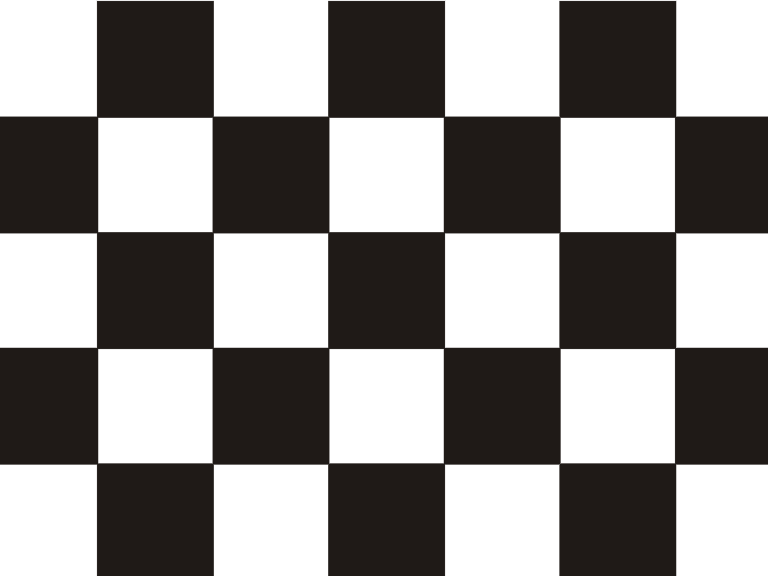
Give the GLSL for this pattern, as a WebGL 1 fragment shader.

```glsl
precision mediump float;

// Black and white checkerboard, five rows high, cropped at the sides and base.

uniform vec2 u_resolution;

const int ROWS = 5;
const float CELL = 0.2007;                    // side of a square, in canvas heights
const vec2 FIRST_CENTER = vec2(0.2698, 0.0941); // a dark square in the lowest row
const float OUTLINE = 0.0011;                 // half width of the dark outline

const vec3 WHITE = vec3(1.0);
const vec3 INK = vec3(0.122, 0.102, 0.090);

// Signed distance to a square with sharp corners.
float squareDistance(vec2 p, float halfSide) {
  vec2 d = abs(p) - halfSide;
  return max(d.x, d.y);
}

// Signed distance to a row of squares, each followed by an equal gap.
float rowDistance(vec2 p, float side) {
  float period = 2.0 * side;
  p.x = mod(p.x + side, period) - side;
  return squareDistance(p, 0.5 * side);
}

// Signed distance to the dark squares, every other row shifted by one cell.
float boardDistance(vec2 p, float side) {
  float nearest = 1.0;
  for (int i = 0; i < ROWS; i++) {
    float row = float(i);
    vec2 offset = vec2(mod(row, 2.0), row) * side;
    nearest = min(nearest, rowDistance(p - offset, side));
  }
  return nearest;
}

// Soft coverage of a shape over about one pixel.
float coverage(float dist, float pixel) {
  return 1.0 - smoothstep(-0.7 * pixel, 0.7 * pixel, dist);
}

void main() {
  float pixel = 1.0 / u_resolution.y;
  vec2 uv = gl_FragCoord.xy * pixel;

  // Outlined squares overlap slightly where their corners meet.
  float dist = boardDistance(uv - FIRST_CENTER, CELL) - OUTLINE;
  vec3 color = mix(WHITE, INK, coverage(dist, pixel));

  gl_FragColor = vec4(color, 1.0);
}
```
